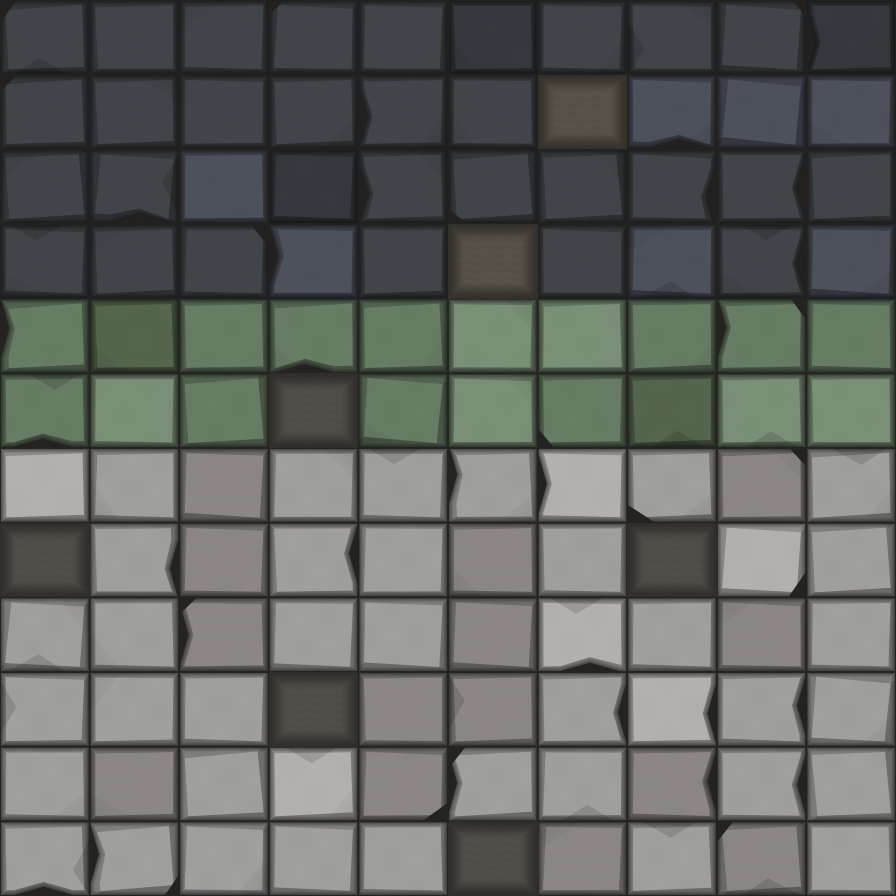
This pattern is drawn by a Shadertoy shader. Its source:

```glsl
// Worn wall tiles, ten across and twelve down, in slate, green and pale grey bands.
// Each tile is four edge distances: a fixed outer edge and a skewed inner one with
// a bevel between. Hashes choose tints, notches, broken corners and soft facets.

float hash(vec2 cell, float salt) {
    return fract(sin(dot(cell, vec2(12.99, 78.23)) + salt * 37.7) * 43758.5);
}

// Band colour by row, with some tiles lighter or darker
vec3 tileColor(vec2 cell) {
    float pick = hash(cell, 1.0);
    float light = step(0.85, pick), dark = step(pick, 0.17);
    if (cell.y > 7.5)
        return vec3(0.255, 0.27, 0.285) + light * vec3(0.045, 0.047, 0.07) - dark * 0.05;
    if (cell.y > 5.5)
        return vec3(0.405, 0.485, 0.395) + light * 0.075 - dark * vec3(0.075, 0.09, 0.09);
    return vec3(0.625, 0.622, 0.615) + light * vec3(0.075, 0.065, 0.06)
        - dark * vec3(0.08, 0.095, 0.095);
}

// Missing tiles: every other row, spaced seven apart from a quadratic offset
bool isMissing(ivec2 cell) {
    int k = cell.y / 2;
    return cell.y % 2 == 0 && cell.x % 7 == (3 * k * k + 2 * k + 5) % 7;
}

// Bare backing with a fine weave, shaded at its rim
vec3 backing(vec2 q, vec2 cell) {
    vec2 rim = vec2(0.6, 0.5) - abs(q);
    float weave = sin(q.x * 95.0) * sin(q.y * 110.0) + 0.6 * sin(q.y * 61.0 + sin(q.x * 23.0));
    vec3 base = cell.y > 7.5 ? vec3(0.34, 0.32, 0.28) : vec3(0.315, 0.3, 0.28);
    return base * (1.0 + 0.025 * weave)
        * mix(0.6, 1.0, smoothstep(0.0, 0.25, min(rim.x, rim.y)));
}

// Signed distance to a slanted cut across one random corner
float cornerCut(vec2 q, vec2 cell, float salt, float reach) {
    vec2 side = vec2(hash(cell, salt) < 0.5 ? -1.0 : 1.0, hash(cell, salt + 1.0) < 0.6 ? -1.0 : 1.0);
    vec2 normal = normalize(vec2(0.5 + hash(cell, salt + 2.0), 1.0));
    return dot(vec2(0.6, 0.5) - q * side, normal) - reach;
}

vec3 tile(vec2 q, vec2 cell, float px) {
    float turn = (hash(cell, 2.0) - 0.5) * (hash(cell, 3.0) < 0.4 ? 0.17 : 0.05);
    float notchSide = floor(hash(cell, 4.0) * 18.0);
    float facetSide = floor(hash(cell, 5.0) * 20.0);
    float outer = 1.0, inner = 1.0, bevel = 0.8, facet = 0.0;

    // Four sides: right, top, left, bottom
    for (int i = 0; i < 4; i++) {
        float side = float(i), angle = side * 1.5708;
        vec2 normal = vec2(cos(angle), sin(angle));
        float along = dot(q, vec2(-normal.y, normal.x));
        float edge = dot(abs(normal), vec2(0.6, 0.5)) - dot(q, normal);
        float offset = (hash(cell, side + 10.0) - 0.5) * 0.3;

        // A shallow chevron bitten from the edge
        if (side == notchSide) edge -= max(0.0, 0.11 - abs(along - offset) * 0.28);

        float skew = turn + (hash(cell, side + 20.0) - 0.5) * 0.06;
        float face = edge - 0.078 - abs(skew) * 0.3 - skew * along;
        float tone = 0.73 + 0.08 * dot(normal, vec2(-0.5, 0.8));
        bevel = mix(bevel, tone, smoothstep(-px, px, inner - face));
        inner = min(inner, face);
        outer = min(outer, edge);

        // A soft triangular facet on the face
        if (side == facetSide)
            facet = 0.13 * smoothstep(px, -px, face - 0.14 + abs(along - offset) * 0.6);
    }

    // Face with faint mottling and a worn corner plane
    vec3 color = tileColor(cell);
    float mottle = sin(q.x * 9.0 + cell.y) * sin(q.y * 8.0 + cell.x * 2.0);
    float shade = 1.0 + 0.008 * mottle - facet;
    if (hash(cell, 6.0) < 0.4) {
        float plane = cornerCut(q, cell, 30.0, 0.34);
        shade -= smoothstep(px, -px, plane) * (0.03 + 0.15 * max(0.0, -plane));
    }

    // Bevel darkens toward the gap
    float slope = bevel * mix(0.58, 1.0, smoothstep(0.0, 0.085, outer));
    shade *= mix(slope, 1.0, smoothstep(-px, px, inner));
    color *= shade;

    // Gap, notch floor and broken corner
    vec3 gap = cell.y > 7.5 ? vec3(0.135, 0.13, 0.12) : vec3(0.14, 0.138, 0.13);
    float solid = smoothstep(-px, px, outer - 0.014);
    if (hash(cell, 7.0) < 0.13)
        solid *= smoothstep(-px, px, cornerCut(q, cell, 40.0, 0.14 + 0.07 * hash(cell, 8.0)));
    return mix(gap, color, solid);
}

void mainImage(out vec4 fragColor, in vec2 fragCoord) {
    vec2 grid = fragCoord / iResolution.xy * vec2(10.0, 12.0);
    vec2 cell = floor(grid);
    vec2 q = (fract(grid) - 0.5) * vec2(1.2, 1.0);
    float px = 8.0 / iResolution.y;
    vec3 color = isMissing(ivec2(cell)) ? backing(q, cell) : tile(q, cell, px);
    fragColor = vec4(color, 1.0);
}
```
